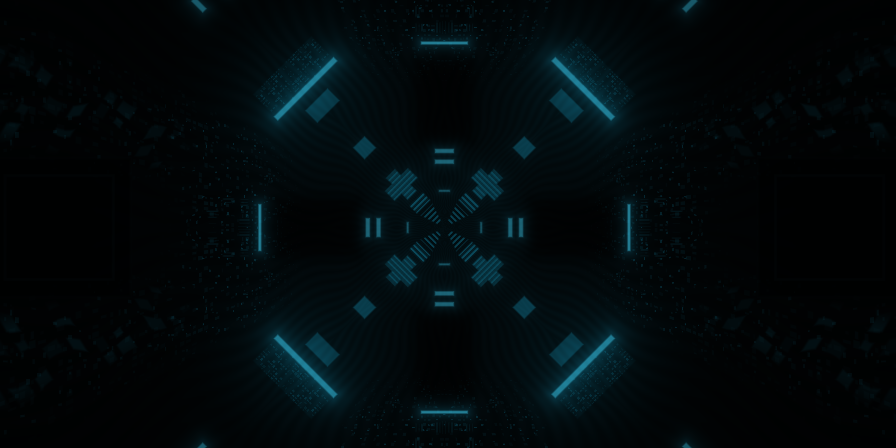
Write a WebGL 1 fragment shader that draws this background.

```glsl
precision highp float;
uniform vec2 u_resolution;

#define CENTER vec2(0.496, 0.492)
#define BASE vec3(0.006, 0.022, 0.028)
#define HAZE vec3(0.008, 0.095, 0.120)
#define PANEL vec3(0.030, 0.225, 0.280)
#define LAMP vec3(0.130, 0.390, 0.450)
#define SOFTNESS 0.0025
#define RUNG_PERIOD 0.0095

float hash(vec2 p) {
  return fract(sin(dot(p, vec2(127.1, 311.7))) * 43758.5453);
}

float box(vec2 p, vec2 center, vec2 halfSize) {
  vec2 d = abs(p - center) - halfSize;
  return length(max(d, 0.0)) + min(max(d.x, d.y), 0.0);
}

float fill(float d) {
  float edge = max(SOFTNESS, 0.8 / u_resolution.y);
  return 1.0 - smoothstep(-edge, edge, d);
}

float glow(float d, float radius) {
  return exp(-max(d, 0.0) / radius);
}

// Bright bar of light: x = solid core, y = surrounding glow
vec2 lamp(vec2 p, vec2 center, vec2 halfSize, float radius) {
  float d = box(p, center, halfSize);
  return vec2(fill(d), glow(d, radius));
}

// One random small plate per cell
float plates(vec2 uv, float density) {
  vec2 id = floor(uv);
  float pick = hash(id);
  vec2 size = 0.12 + 0.3 * vec2(hash(id + 7.3), hash(id + 13.9));
  vec2 d = abs(fract(uv) - 0.5) - size;
  float shape = 1.0 - smoothstep(-0.08, 0.08, max(d.x, d.y));
  return shape * step(1.0 - density, pick) * (0.3 + 0.7 * hash(id + 3.1));
}

void main() {
  vec2 p = (gl_FragCoord.xy - CENTER * u_resolution) / u_resolution.y;
  float r = length(p);

  // Eightfold mirror: q follows the axes, d follows the diagonals
  vec2 a = abs(p);
  vec2 q = a.x > a.y ? a : a.yx;
  vec2 d = vec2(q.x + q.y, q.x - q.y) * 0.7071;
  float slope = q.y / max(q.x, 0.001);
  float depth = log(max(q.x, 0.001));

  // Ambient haze, strongest around the diagonal lamps
  vec2 h = (d - vec2(0.425, 0.0)) * vec2(6.5, 6.0);
  float haze = 0.62 * exp(-dot(h, h)) + 0.28 * exp(-r * r * 28.0);
  vec3 color = BASE * (0.3 + 0.9 * exp(-r * r * 3.0)) + HAZE * haze;

  // Converging wall seams and dark axial corridors
  float seams = 0.5 + 0.5 * sin(slope * 75.0 + 3.0 * sin(depth * 9.0));
  color *= 0.78 + 0.28 * seams;
  float corridor = smoothstep(0.035, -0.02, box(q, vec2(0.285, 0.0), vec2(0.09, 0.06)));
  color *= 1.0 - 0.65 * corridor;

  // Machinery covering the walls
  float wall = smoothstep(0.30, 0.44, q.x) * (1.0 - smoothstep(0.40, 0.55, slope));
  float side = smoothstep(0.52, 0.65, a.x);
  float nearAxis = 1.0 - smoothstep(0.13, 0.24, slope);
  wall *= 1.0 - side * nearAxis;
  float fine = plates(vec2(depth * 42.0, slope * 44.0), 0.30);
  float sparks = plates(vec2(depth * 75.0, slope * 62.0 + depth * 20.0), 0.10);
  color += wall * (1.0 - 0.6 * side) * (fine * PANEL * 0.22 + sparks * PANEL * 0.6);
  vec2 chipUv = vec2(depth * 17.0 + slope * 9.0, slope * 17.0 + 0.3 * sin(depth * 30.0));
  float band = smoothstep(0.18, 0.24, slope) * (1.0 - smoothstep(0.36, 0.44, slope));
  color += side * band * plates(chipUv, 0.55) * PANEL * 0.24;

  // Nested recesses at both ends
  float recess = box(a, vec2(0.86, 0.0), vec2(0.16, 0.155));
  color *= 1.0 - 0.55 * fill(recess);
  float rim = smoothstep(0.75, 1.0, cos(recess * 160.0));
  color += BASE * 0.5 * rim * smoothstep(0.05, 0.0, abs(recess + 0.03));

  // Axis lamps: outer bar, paired bars, inner tick
  vec2 outer = lamp(q, vec2(0.412, 0.0), vec2(0.003, 0.052), 0.014);
  vec2 tick = lamp(q, vec2(0.082, 0.0), vec2(0.002, 0.012), 0.006);
  vec2 pairP = vec2(abs(q.x - 0.159), q.y);
  vec2 pair = lamp(pairP, vec2(0.012, 0.0), vec2(0.0045, 0.021), 0.010);
  color += LAMP * (outer.x * 0.9 + tick.x * 0.6 + pair.x * 0.7);
  color += PANEL * (outer.y * 0.55 + tick.y * 0.25 + pair.y * 0.35);
  float streaks = plates(vec2(q.x * 28.0, q.y * 150.0), 0.35);
  float streakArea = fill(box(q, vec2(0.48, 0.0), vec2(0.06, 0.07)));
  color += PANEL * streaks * streakArea * 0.3;

  // Large diagonal lamp with a speckled plate behind it
  vec2 beam = lamp(d, vec2(0.438, 0.0), vec2(0.006, 0.094), 0.022);
  float plate = box(d, vec2(0.478, 0.0), vec2(0.034, 0.092));
  float speckle = plates(d * 130.0, 0.55);
  color += LAMP * beam.x * 0.75 + PANEL * beam.y * 0.60;
  color += fill(plate) * (HAZE * 0.25 + PANEL * speckle * 0.40);

  // Diagonal panels shrinking toward the center
  float panels = fill(box(d, vec2(0.385, 0.0), vec2(0.019, 0.035))) * 0.65;
  float square = box(d, vec2(0.252, 0.0), vec2(0.018));
  panels += fill(square) * 0.75 + glow(square, 0.014) * 0.12;
  float crossShape = min(box(d, vec2(0.136, 0.0), vec2(0.034, 0.014)),
                         box(d, vec2(0.136, 0.0), vec2(0.015, 0.036)));
  float rungs = smoothstep(-0.3, 0.8, cos(d.x * 6.2832 / RUNG_PERIOD));
  panels += fill(crossShape) * (0.45 + 0.4 * rungs) + glow(crossShape, 0.016) * 0.16;
  panels += fill(box(d, vec2(0.078, 0.0), vec2(0.012, 0.021))) * (0.25 + 0.75 * rungs);
  float fan = max(abs(d.x - 0.036) - 0.020, d.y - 0.32 * d.x);
  panels += fill(fan) * rungs * 0.85;
  color += PANEL * panels;

  // Distant lamps cut by the upper and lower borders
  vec2 far = lamp(d, vec2(0.739, 0.036), vec2(0.018, 0.006), 0.016);
  color += LAMP * far.x * 0.6 + PANEL * far.y * 0.45;

  gl_FragColor = vec4(color, 1.0);
}
```
